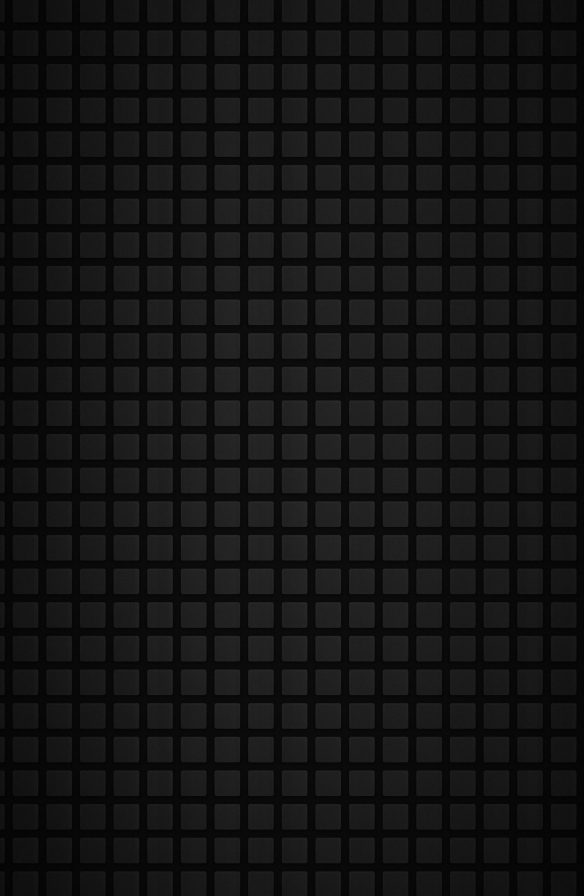
This pattern is drawn by a Shadertoy shader. Its source:

```glsl
// Dark grid of raised rounded square tiles with soft bevels, faint vertical bands and a vignette.

const float PITCH = 0.03754;                      // tile spacing, in canvas heights
const vec2 GRID_CENTRE = vec2(0.0029, 0.0013);    // centre of the middle tile
const float TILE_HALF = 0.382;                    // half tile width, in cells
const float CORNER = 0.06;
const float RIM_WIDTH = 0.035;
const float BAND_WIDTH = 0.0125;                  // in canvas heights
const float GRAIN_ROWS = 512.0;

float hash12(vec2 p) {
    vec3 q = fract(p.xyx * 0.1031);
    q += dot(q, q.yzx + 33.33);
    return fract((q.x + q.y) * q.z);
}

float roundedBox(vec2 p, float halfSize, float radius) {
    vec2 q = abs(p) - halfSize + radius;
    return length(max(q, 0.0)) + min(max(q.x, q.y), 0.0) - radius;
}

// Soft line around a zero crossing
float softLine(float d, float width, float blur) {
    return 1.0 - smoothstep(width - blur, width + blur, abs(d));
}

// Light is strongest along the central column and fades to the sides
float vignette(vec2 p, vec2 halfCanvas) {
    vec2 q = p / halfCanvas;
    return (1.0 - 0.40 * pow(abs(q.x), 1.7)) * (1.0 - 0.30 * pow(abs(q.y), 2.2));
}

// Tile face: gentle slope, uneven vertical bands and a small tone change per tile
float tileFace(vec2 local, vec2 id, float x) {
    float band = hash12(vec2(floor(x / BAND_WIDTH), 7.0)) - 0.5;
    float tone = hash12(id + 51.0) - 0.5;
    return 0.138 + 0.014 * local.x + 0.010 * local.y + 0.016 * band + 0.005 * tone;
}

// Groove: dark contact shadow by the tile, heavier below it
float groove(float d, vec2 local) {
    float shadow = exp(-max(d, 0.0) * 18.0);
    float below = smoothstep(0.30, -0.42, local.y);
    return 0.050 - shadow * mix(0.012, 0.028, below);
}

void mainImage(out vec4 fragColor, in vec2 fragCoord) {
    vec2 halfCanvas = 0.5 * iResolution.xy / iResolution.y;
    vec2 p = fragCoord / iResolution.y - halfCanvas;
    float blur = 0.7 / (iResolution.y * PITCH);

    // Repeating cells
    vec2 grid = (p - GRID_CENTRE) / PITCH + 0.5;
    vec2 id = floor(grid);
    vec2 local = fract(grid) - 0.5;
    float d = roundedBox(local, TILE_HALF, CORNER);

    // Tile with a lit rim, set in the groove
    float face = tileFace(local, id, p.x);
    float rim = softLine(d + RIM_WIDTH, RIM_WIDTH * 0.6, blur);
    face += rim * mix(0.004, 0.016, smoothstep(-0.4, 0.4, local.y));
    float cover = 1.0 - smoothstep(-blur, blur, d);
    float tone = mix(groove(d, local), face, cover);

    // Lighting and fine grain
    tone *= vignette(p, halfCanvas);
    tone += 0.008 * (hash12(floor((p + halfCanvas) * GRAIN_ROWS)) - 0.5);
    fragColor = vec4(vec3(max(tone, 0.0)), 1.0);
}
```
